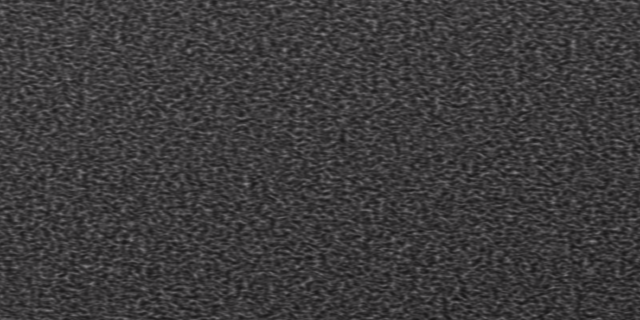
Write a Shadertoy shader that draws this texture.

```glsl
// Dark charcoal leather-like surface with fine, short, horizontal grains.
// Layers of stretched gradient noise form the grains; a soft light falls
// from the upper left and a gentle curve sharpens the pale glints.

const vec3  MID_COLOR     = vec3(0.238, 0.232, 0.236);
const vec3  GRAIN_TINT    = vec3(1.0, 0.99, 1.0);
const vec2  GRAIN_FREQ    = vec2(50.0, 104.0);  // noise cells per canvas height
const float GRAIN_GAIN    = 0.197;              // contrast of the grains
const float GLINT_GAIN    = 0.07;               // extra lift of the peaks
const float GLINT_MEAN    = 0.07;               // keeps the mean level
const float WARP_SIZE     = 0.006;              // waviness of the rows
const float WARP_FREQ     = 19.0;
const float PATCH_FREQ    = 15.0;
const float PATCH_GAIN    = 0.025;
const vec2  LIGHT_SLOPE   = vec2(-0.018, 0.030);
const float TAU           = 6.2831853;

// Integer hash of a lattice cell, 0 to 1
float hash(vec2 cell) {
    uvec2 q = uvec2(ivec2(cell) + 4096);
    uint h = q.x * 1597334677u ^ q.y * 3812015801u;
    h = (h ^ (h >> 15)) * 2246822519u;
    h = (h ^ (h >> 13)) * 3266489917u;
    h ^= h >> 16;
    return float(h >> 8) / 16777216.0;
}

// Dot product of a random unit gradient and the offset from its corner
float cornerSlope(vec2 cell, vec2 offset) {
    float angle = TAU * hash(cell);
    return dot(vec2(cos(angle), sin(angle)), offset);
}

// Gradient noise with a quintic fade, about -0.7 to 0.7
float gradientNoise(vec2 p) {
    vec2 cell = floor(p);
    vec2 f = p - cell;
    vec2 fade = f * f * f * (f * (f * 6.0 - 15.0) + 10.0);
    vec2 e = vec2(1.0, 0.0);
    float low  = mix(cornerSlope(cell, f), cornerSlope(cell + e, f - e), fade.x);
    float high = mix(cornerSlope(cell + e.yx, f - e.yx),
                     cornerSlope(cell + e.xx, f - e.xx), fade.x);
    return mix(low, high, fade.y);
}

// Sheared layers, so that no lattice shows through
float grainHeight(vec2 p) {
    vec2 rising  = vec2(p.x, p.y + 0.10 * p.x) * GRAIN_FREQ;
    vec2 falling = vec2(p.x + 0.30 * p.y, p.y - 0.12 * p.x) * GRAIN_FREQ;
    float height = gradientNoise(rising);
    height += 0.75 * gradientNoise(falling * 0.83 + vec2(37.3, 91.7));
    height += 0.35 * gradientNoise(falling * 1.45 + vec2(151.6, 23.4));
    return height;
}

void mainImage(out vec4 fragColor, in vec2 fragCoord) {
    vec2 p = fragCoord / iResolution.y;
    vec2 uv = fragCoord / iResolution.xy;

    // Grains along slightly wavy rows
    float wave = gradientNoise(p * WARP_FREQ + 7.7);
    float grain = grainHeight(p + vec2(0.0, WARP_SIZE * wave));
    float tone = GRAIN_GAIN * grain + GLINT_GAIN * (grain * grain - GLINT_MEAN);

    // Soft patches and light from the upper left
    tone += PATCH_GAIN * gradientNoise(p * PATCH_FREQ + 53.1);
    tone += dot(LIGHT_SLOPE, uv - 0.5);

    vec3 color = MID_COLOR + tone * GRAIN_TINT;
    fragColor = vec4(clamp(color, 0.0, 1.0), 1.0);
}
```
